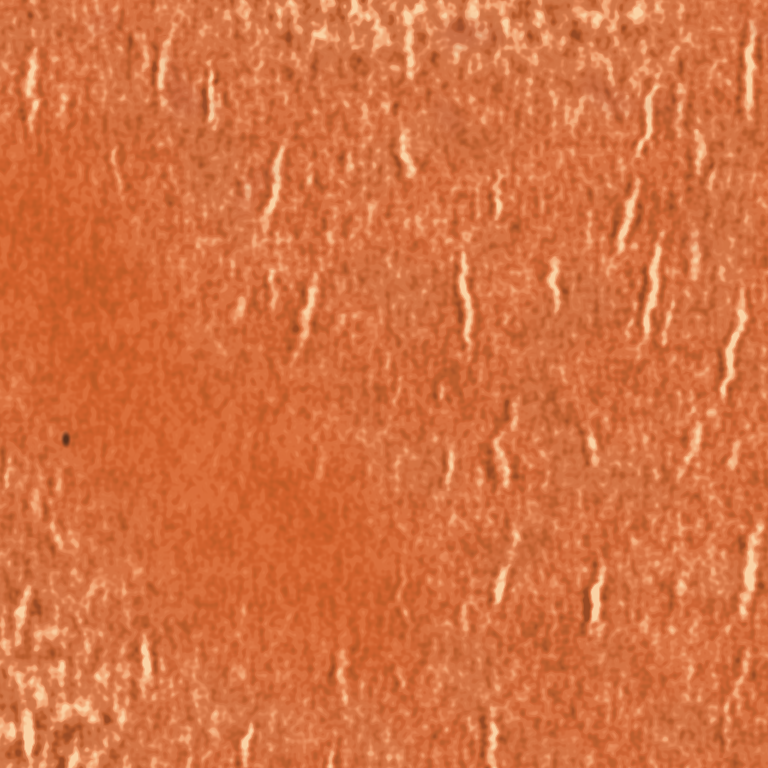
Write a Shadertoy shader that draws this texture.

```glsl
// Burnt orange hide: a fine, upright mottled grain with scattered pale cracks.
// Gradient noise gives a tone value, jittered grid cells add leaning slits with
// shaded sides, and a colour ramp turns the summed tone into pigment.

const vec3 UMBER   = vec3(0.60, 0.29, 0.14);
const vec3 BROWN   = vec3(0.74, 0.37, 0.18);
const vec3 RUST    = vec3(0.81, 0.39, 0.20);
const vec3 ORANGE  = vec3(0.85, 0.45, 0.26);
const vec3 APRICOT = vec3(0.90, 0.53, 0.34);
const vec3 PEACH   = vec3(0.95, 0.66, 0.47);
const vec3 CREAM   = vec3(0.98, 0.82, 0.64);
const vec3 TAN     = vec3(0.80, 0.47, 0.29);
const vec3 MAUVE   = vec3(0.72, 0.37, 0.26);

vec2 hash2(vec2 p) {
    vec3 q = fract(p.xyx * vec3(0.1031, 0.1030, 0.0973));
    q += dot(q, q.yzx + 33.33);
    return fract((q.xx + q.yz) * q.zy);
}

float cornerSlope(vec2 cell, vec2 offset) {
    float angle = 6.2832 * hash2(cell + 51.0).x;
    return dot(vec2(cos(angle), sin(angle)), offset);
}

float gradientNoise(vec2 p) {
    vec2 i = floor(p), f = p - i;
    vec2 u = f * f * f * (f * (f * 6.0 - 15.0) + 10.0);
    vec2 e = vec2(1.0, 0.0);
    float low  = mix(cornerSlope(i, f), cornerSlope(i + e.xy, f - e.xy), u.x);
    float high = mix(cornerSlope(i + e.yx, f - e.yx), cornerSlope(i + e.xx, f - e.xx), u.x);
    return mix(low, high, u.y);
}

float segmentDistance(vec2 p, vec2 a, vec2 b) {
    vec2 d = b - a;
    return length(p - a - d * clamp(dot(p - a, d) / dot(d, d), 0.0, 1.0));
}

// Fine grain: upright fibres, round spots and a little fine speckle
float grainTone(vec2 uv) {
    float fibre = gradientNoise(uv * vec2(92.0, 36.0));
    float spot  = gradientNoise(uv * vec2(84.0, 72.0) + 37.0);
    float fine  = gradientNoise(uv * vec2(128.0, 120.0) + 19.0);
    return 2.1 * fibre + 1.7 * spot + 1.7 * fine;
}

// One tapered slit: bright along its wavering axis, dark beside it
float crackTone(vec2 p, float halfLength, float halfWidth, float lean, float seed) {
    float along = p.y / halfLength;
    float taper = sqrt(max(1.0 - along * along, 0.0));
    float waver = 0.011 * gradientNoise(vec2(seed, p.y * 24.0))
                + 0.004 * gradientNoise(vec2(seed + 9.0, p.y * 65.0));
    float across = (p.x - lean * p.y - waver) / (halfWidth * mix(0.6, 1.0, taper));
    float light = exp(-across * across);
    float leftShade  = exp(-pow((across + 2.0) / 0.9, 2.0));
    float rightShade = exp(-pow((across - 2.0) / 0.9, 2.0));
    return taper * (4.2 * light - 2.4 * leftShade - 1.5 * rightShade);
}

// Sum of the cracks in the surrounding cells of a jittered grid
float crackField(vec2 uv, vec2 grid, float density) {
    vec2 home = floor(uv * grid);
    float tone = 0.0;
    for (int y = -1; y <= 1; y++)
    for (int x = -1; x <= 1; x++) {
        vec2 cell = home + vec2(x, y);
        vec2 place = hash2(cell + 7.0);
        vec2 size = hash2(cell + 113.0);
        vec2 kind = hash2(cell + 211.0);
        vec2 centre = (cell + 0.1 + 0.8 * place) / grid;
        float halfLength = mix(0.18, 0.48, size.x * size.x) / grid.y;
        float halfWidth = mix(0.0042, 0.0074, size.y);
        float strength = step(kind.x, density) * mix(0.65, 1.0, size.x);
        tone += strength * crackTone(uv - centre, halfLength, halfWidth,
                                     mix(-0.12, 0.24, kind.y), 40.0 * place.x);
    }
    return tone;
}

vec3 pigment(float tone) {
    vec3 c = mix(UMBER, BROWN, smoothstep(-3.2, -1.3, tone));
    c = mix(c, RUST,    smoothstep(-1.4, -0.5, tone));
    c = mix(c, ORANGE,  smoothstep(-0.6, 0.1, tone));
    c = mix(c, APRICOT, smoothstep(0.3, 1.2, tone));
    c = mix(c, PEACH,   smoothstep(1.1, 2.1, tone));
    return mix(c, CREAM, smoothstep(2.1, 3.6, tone));
}

void mainImage(out vec4 fragColor, in vec2 fragCoord) {
    vec2 uv = fragCoord / iResolution.xy;

    // Broad zones: a smooth saturated band and two coarse pale areas
    float drift = gradientNoise(uv * 5.0 + 3.0);
    float calm = 1.0 - smoothstep(0.0, 0.30,
        segmentDistance(uv, vec2(0.02, 0.67), vec2(0.38, 0.29)) + 0.12 * drift);
    float top = smoothstep(0.78, 0.98, uv.y + 0.10 * drift)
              * (1.0 - smoothstep(0.15, 0.48, abs(uv.x - 0.58)));
    float corner = 1.0 - smoothstep(0.04, 0.36, length(uv * vec2(1.0, 0.8)) + 0.10 * drift);
    float rough = max(top, corner);

    // Tone: grain, clouds and fibres of middle size, coarse flecks, then cracks
    float tone = grainTone(uv) * mix(1.0, 0.50, calm) * (1.0 + 0.15 * rough);
    tone += 0.9 * gradientNoise(uv * vec2(34.0, 15.0) + 61.0) * (1.0 - 0.5 * calm);
    tone += 0.9 * gradientNoise(uv * 13.0 + 23.0) * (1.0 - 0.5 * calm);
    tone += rough * (0.55 + 4.6 * gradientNoise(uv * vec2(46.0, 31.0) + 5.0));
    tone += 0.6 * drift - 0.35 * calm;
    tone += crackField(uv, vec2(8.0, 6.0), 0.66) * (1.0 - 0.95 * calm);
    tone += 0.6 * crackField(uv + 0.37, vec2(14.0, 11.0), 0.36) * (1.0 - calm);

    // Colour: ramp, richer hue in the smooth band, duller patches elsewhere
    vec3 color = pigment(tone) - calm * vec3(-0.01, 0.015, 0.030);
    float dull = smoothstep(-0.1, 0.4, gradientNoise(uv * 9.0 + 31.0)) * (1.0 - calm);
    float midTone = 1.0 - smoothstep(0.5, 1.6, abs(tone));
    color = mix(color, TAN, midTone * max(0.65 * rough, 0.35 * dull));
    float bruise = smoothstep(0.25, 0.6, gradientNoise(uv * 11.0 + 83.0));
    color = mix(color, MAUVE, 0.3 * bruise * smoothstep(0.5, 0.9, uv.y) * (1.0 - calm));

    // A single dark pore
    float pore = length((uv - vec2(0.086, 0.428)) / vec2(0.007, 0.012));
    color = mix(color, vec3(0.27, 0.15, 0.09), 0.85 * (1.0 - smoothstep(0.2, 1.1, pore)));

    fragColor = vec4(color, 1.0);
}
```
